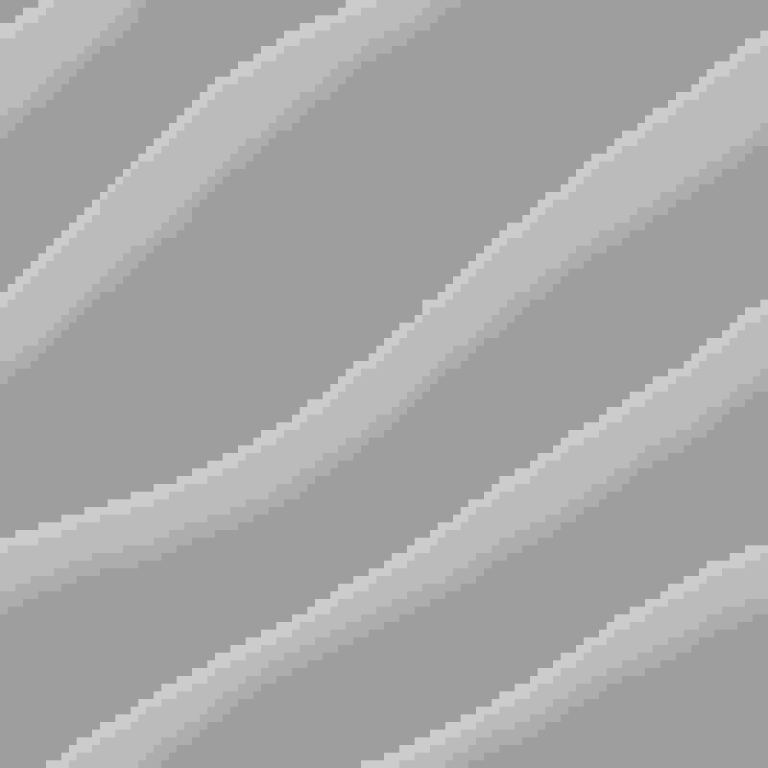
This background is drawn by a Shadertoy shader. Its source:

```glsl
const float TAU = 6.2831853;

// One ridge line wraps three times across while climbing two tiles.
float ridgeTop(float s) {
    float a = TAU * s / 3.0;
    return 0.2885 + s * 2.0 / 3.0
        + 0.0012 * cos(a)       - 0.0389 * sin(a)
        - 0.0164 * cos(2.0 * a) - 0.0382 * sin(2.0 * a)
        + 0.0063 * cos(3.0 * a) + 0.0010 * sin(3.0 * a)
        + 0.0132 * cos(4.0 * a) + 0.0019 * sin(4.0 * a)
        + 0.0070 * cos(5.0 * a) - 0.0051 * sin(5.0 * a)
        - 0.0028 * cos(6.0 * a)
        + 0.0015 * sin(23.0 * a + 2.0 * sin(5.0 * a));
}

// Vertical thickness of the ridge, swelling along its length.
float ridgeWidth(float s) {
    float a = TAU * s / 3.0;
    return 0.1068
        - 0.0070 * cos(a)       + 0.0043 * sin(a)
        - 0.0238 * cos(2.0 * a) + 0.0065 * sin(2.0 * a)
        + 0.0122 * cos(3.0 * a) + 0.0013 * sin(3.0 * a)
        + 0.0052 * cos(4.0 * a) + 0.0045 * sin(4.0 * a)
        - 0.0110 * sin(5.0 * a)
        + 0.0020 * sin(19.0 * a + 1.0);
}

float ridgeShade(vec2 p) {
    float shade = 0.62;
    for (int k = 0; k < 3; k++) {
        float s = p.x + float(k);
        float depth = fract(ridgeTop(s) - p.y);
        float width = ridgeWidth(s);
        if (depth < width) {
            // Bright crest, flat body, dim lower rim
            shade = depth < 0.019 ? 0.80 : depth < width - 0.024 ? 0.735 : 0.68;
        }
    }
    return shade;
}

void mainImage(out vec4 fragColor, in vec2 fragCoord) {
    // Average 3x3 samples to smooth the edges of the square cells
    float sum = 0.0;
    for (int j = -1; j <= 1; j++) {
        for (int i = -1; i <= 1; i++) {
            vec2 uv = (fragCoord + vec2(i, j) / 3.0) / iResolution.xy;
            vec2 cell = (floor(uv * 100.0) + 0.5) / 100.0;
            sum += ridgeShade(cell);
        }
    }
    fragColor = vec4(vec3(sum / 9.0), 1.0);
}
```
